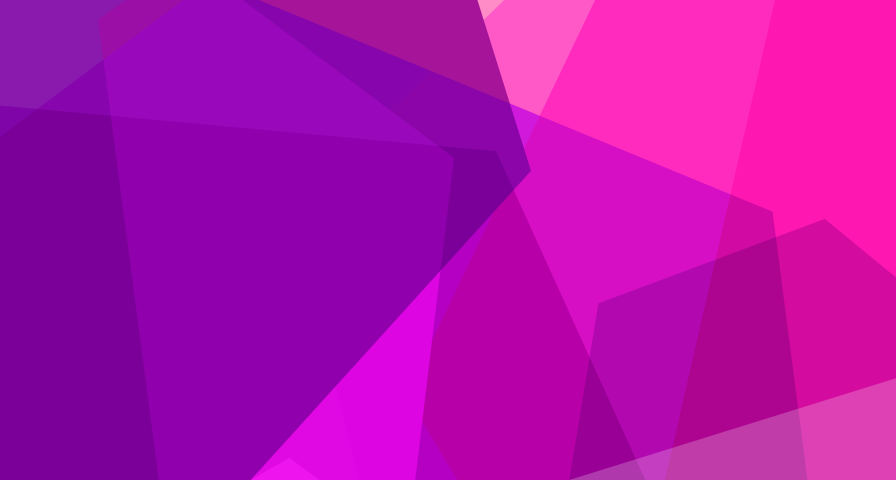
This background is drawn by a Shadertoy shader. Its source:

```glsl
// Overlapping translucent polygons: violet facets on the left, hot pink on the right.

// Antialiased coverage of the half plane to the right of the direction a -> b.
float side(vec2 p, vec2 a, vec2 b) {
    vec2 t = normalize(b - a);
    return clamp(0.5 + dot(p - a, vec2(t.y, -t.x)) * iResolution.y, 0.0, 1.0);
}

// Wedge bounded by two edges meeting at the tip.
float wedge(vec2 p, vec2 a, vec2 tip, vec2 b) {
    return min(side(p, a, tip), side(p, tip, b));
}

// Pink and magenta facets behind the violet sheet.
vec3 pinkFacets(vec2 p, float slope, float band, float gem) {
    float fan = wedge(p, vec2(0.956, 0.0), vec2(0.849, 0.178), vec2(1.244, 1.0));
    float hot = side(p, vec2(1.390, 0.0), vec2(1.620, 1.0));
    float blush = side(p, vec2(0.763, 0.720), vec2(1.054, 1.0));

    // Bright upper field
    vec3 light = mix(vec3(1.0, 0.55, 0.78), vec3(1.0, 0.35, 0.78), blush);
    light = mix(light, vec3(1.0, 0.17, 0.745), fan);
    light = mix(light, vec3(1.0, 0.09, 0.70), hot);

    // Magenta field under the long slope
    vec3 magenta = mix(vec3(0.82, 0.10, 0.86), vec3(0.84, 0.06, 0.77), fan);
    magenta = mix(magenta, vec3(0.82, 0.04, 0.64), hot);

    // Deep band and the vivid triangle inside it
    vec3 deep = mix(vec3(0.71, 0.0, 0.77), vec3(0.72, 0.0, 0.66), fan);
    float fold = side(p, vec2(0.654, 0.390), vec2(0.751, 0.0));
    vec3 vivid = mix(vec3(0.865, 0.02, 0.885), vec3(0.88, 0.03, 0.89), fold);
    float peak = wedge(p, vec2(0.524, 0.0), vec2(0.605, 0.046), vec2(0.668, 0.0));
    vivid = mix(vivid, vec3(0.93, 0.08, 0.93), peak);
    deep = mix(deep, vivid, gem);

    vec3 col = mix(light, mix(magenta, deep, band), slope);

    // Shaded pentagon, then the pale corner
    float penta = wedge(p, vec2(1.190, 0.0), vec2(1.251, 0.368), vec2(1.724, 0.544));
    penta = min(penta, side(p, vec2(1.724, 0.544), vec2(1.873, 0.422)));
    col *= mix(vec3(1.0), vec3(0.83, 0.5, 0.89), penta);
    float corner = side(p, vec2(1.190, 0.0), vec2(1.873, 0.212));
    return mix(col, vec3(1.0), 0.22 * corner);
}

// Violet facets of the large sheet.
vec3 violetFacets(vec2 p, float slope, float band, float gem) {
    float ramp = side(p, vec2(0.0, 0.715), vec2(0.383, 1.0));
    float blush = side(p, vec2(0.763, 0.720), vec2(1.054, 1.0));

    // Area outside the gem
    vec3 upper = mix(vec3(0.53, 0.02, 0.68), vec3(0.545, 0.02, 0.66), blush);
    vec3 lower = mix(vec3(0.50, 0.02, 0.66), vec3(0.48, 0.0, 0.60), ramp);
    vec3 outer = mix(vec3(0.54, 0.10, 0.68), upper, ramp);
    outer = mix(outer, lower, band);

    // Area inside the gem
    vec3 inner = mix(vec3(0.61, 0.06, 0.65), vec3(0.60, 0.03, 0.73), ramp);
    inner = mix(inner, vec3(0.57, 0.0, 0.68), band);

    vec3 col = mix(outer, inner, gem);
    return mix(vec3(0.65, 0.08, 0.60), col, slope);
}

void mainImage(out vec4 fragColor, in vec2 fragCoord) {
    // Height is one unit; the width is fixed to the layout proportion.
    vec2 p = fragCoord / iResolution.xy * vec2(1.873, 1.0);

    // Shapes shared by both sides
    float slope = wedge(p, vec2(0.541, 1.0), vec2(1.615, 0.559), vec2(1.688, 0.0));
    float band = wedge(p, vec2(0.0, 0.780), vec2(1.037, 0.685), vec2(1.349, 0.0));
    float gem = wedge(p, vec2(0.332, 0.0), vec2(0.205, 0.959), vec2(0.263, 1.0));
    gem = min(gem, wedge(p, vec2(0.507, 1.0), vec2(0.949, 0.671), vec2(0.868, 0.0)));
    float sheet = wedge(p, vec2(0.998, 1.0), vec2(1.110, 0.644), vec2(0.524, 0.0));

    vec3 pink = pinkFacets(p, slope, band, gem);
    vec3 violet = violetFacets(p, slope, band, gem);
    fragColor = vec4(mix(pink, violet, sheet), 1.0);
}
```
